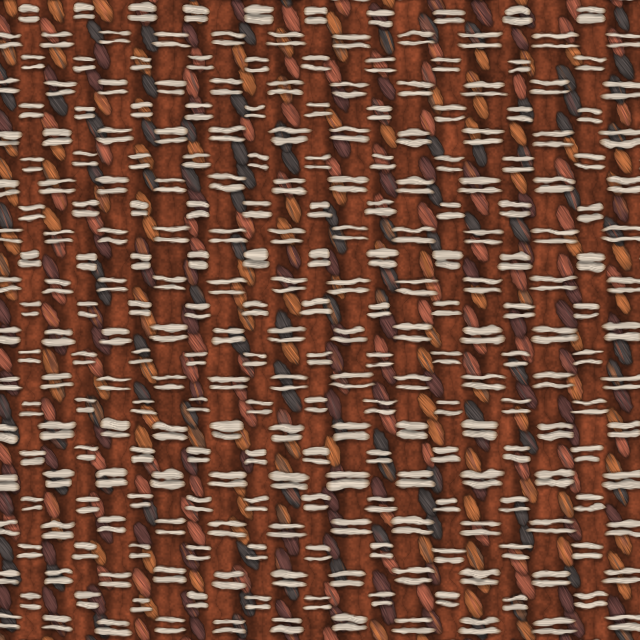
Write a Shadertoy shader that draws this texture.

```glsl
#define YARN_COLUMNS 13.6
#define PLIES_PER_HEIGHT 27.0
#define WEFT_COLUMNS 10.28
#define WEFT_ROWS 13.1
#define STRAND_GAP 0.0074
#define THIN_STRAND 0.0029
#define THICK_STRAND 0.0072
#define RUST vec3(0.46, 0.232, 0.145)
#define CREAM vec3(0.86, 0.80, 0.73)

const vec3 PLY_COLOURS[4] = vec3[4](
    vec3(0.66, 0.39, 0.23), vec3(0.61, 0.34, 0.26),
    vec3(0.38, 0.24, 0.22), vec3(0.29, 0.26, 0.25));

float hash(vec2 p) {
    vec3 q = fract(vec3(p.xyx) * 0.1031);
    q += dot(q, q.yzx + 33.33);
    return fract((q.x + q.y) * q.z);
}

float noise(vec2 p) {
    vec2 i = floor(p), f = fract(p);
    f = f * f * (3.0 - 2.0 * f);
    return mix(mix(hash(i), hash(i + vec2(1, 0)), f.x),
               mix(hash(i + vec2(0, 1)), hash(i + vec2(1, 1)), f.x), f.y);
}

// Fuzzy pile ribs between the twisted yarns
vec3 chenille(vec2 p) {
    float pile = 0.36 * noise(p * 48.0) + 0.34 * noise(p * 150.0 + 7.0) + 0.3 * noise(p * 320.0);
    float patches = noise(p * vec2(13.0, 9.0) + 3.0);
    float wobble = 0.22 * (noise(p * vec2(20.0, 50.0)) - 0.5);
    float rib = abs(sin(6.28318 * ((p.x - 0.0104) * YARN_COLUMNS + wobble)));
    float light = (0.58 + 0.62 * pile + 0.2 * patches) * mix(0.78, 1.08, sqrt(rib));
    return RUST * light;
}

// Two-ply yarn: overlapping tilted lobes, each with its own dye
void twistedYarn(vec2 p, float px, inout vec3 colour) {
    float column = floor((p.x - 0.0104) * YARN_COLUMNS + 0.5);
    float centre = column / YARN_COLUMNS + 0.0104;
    centre += 0.005 * (hash(vec2(column, 5.0)) - 0.5);
    centre += 0.007 * (noise(vec2(column * 9.0, p.y * 9.0)) - 0.5);
    float dx = p.x - centre;
    colour *= mix(0.62, 1.0, smoothstep(0.012, 0.027, abs(dx)));

    float along = p.y * PLIES_PER_HEIGHT + 3.0 * hash(vec2(column, 2.0));
    float first = floor(along);
    for (float j = -1.0; j <= 1.0; j++) {
        float lobe = first + j;
        float side = mod(lobe, 2.0) * 2.0 - 1.0;
        vec2 id = vec2(column, lobe);
        vec2 q = vec2(dx - side * 0.0055, (along - lobe - 0.5) / PLIES_PER_HEIGHT);
        float tilt = 0.3 + 0.25 * hash(id + 40.0);
        q = mat2(cos(tilt), -sin(tilt), sin(tilt), cos(tilt)) * q;
        vec2 radius = vec2(0.0105, 0.023) * (0.88 + 0.26 * hash(id + 11.0));
        float fuzz = 0.18 * (noise(p * 170.0) - 0.5);
        float r = length(q / radius) + fuzz;

        float fibre = noise(vec2(q.x * 560.0 + 90.0 * q.y, q.y * 55.0) + id * 17.0);
        vec3 dye = PLY_COLOURS[int(4.0 * hash(id + 3.0))];
        vec3 secondDye = PLY_COLOURS[int(4.0 * hash(id + 23.0))];
        dye = mix(dye, secondDye, 0.55 * smoothstep(0.5, 0.85, noise(vec2(q.x * 230.0, q.y * 25.0) + id * 7.0)));
        float dome = sqrt(max(0.0, 1.0 - r * r));
        dye *= (0.52 + 0.52 * dome) * (0.8 + 0.42 * fibre);
        float soft = px / radius.x + 0.06;
        colour *= 1.0 - 0.25 * (1.0 - smoothstep(0.9, 1.25, r));
        colour = mix(colour, dye, 1.0 - smoothstep(1.0 - soft, 1.0 + soft, r));
    }
}

// Pairs of slubby cream strands; the second set is shifted by half a cell
void weftPairs(vec2 p, float px, float shift, inout vec3 colour) {
    float drift = 0.008 * (noise(vec2(p.x * 5.0, p.y * 4.0)) - 0.5);
    vec2 grid = vec2((p.x + 0.045 * sin(3.14159 * p.x) - 0.0065) * WEFT_COLUMNS,
                     (p.y + drift - 0.023) * WEFT_ROWS) - shift;
    vec2 id = floor(grid + 0.5);
    vec2 local = grid - id;
    vec2 seed = id + 60.0 + shift * 50.0;
    float halfWidth = mix(0.31, 0.22, shift * 2.0) + 0.07 * (hash(seed) - 0.5);
    local.x += 0.08 * (hash(seed + 8.0) - 0.5);
    float y = local.y / WEFT_ROWS + 0.007 * (hash(seed + 4.0) - 0.5);
    float rowWeight = hash(vec2(seed.y, shift + 9.0));

    for (float side = -1.0; side <= 1.0; side += 2.0) {
        vec2 strand = seed + side * 13.0;
        float weight = 0.6 * rowWeight + 0.4 * hash(strand + 2.0);
        float thickness = mix(THIN_STRAND, THICK_STRAND, weight * weight * 1.25);
        thickness *= 0.72 + 0.56 * noise(vec2(p.x * 60.0, strand.y * 7.0 + side));
        float reach = abs(local.x) / (halfWidth + 0.06 * (hash(strand + 6.0) - 0.5));
        float taper = sqrt(max(0.0, 1.0 - pow(reach, 5.0)));
        float wave = 0.005 * (noise(vec2(p.x * 48.0, strand.y * 5.0 + side * 3.0)) - 0.5);
        float dy = y - side * STRAND_GAP + wave;
        float fuzz = 0.0022 * (noise(p * vec2(130.0, 300.0)) - 0.5);
        float edge = abs(dy) - thickness * taper + fuzz;

        float inside = 1.0 - smoothstep(0.85, 1.1, reach);
        float shadow = 1.0 - smoothstep(0.0, 0.006, edge + 0.15 * dy);
        colour *= 1.0 - 0.36 * shadow * inside;
        float round1 = 1.0 - 0.22 * pow(min(1.0, abs(dy) / thickness), 2.0);
        float fibre = noise(vec2(p.x * 70.0 + dy * 900.0, p.y * 380.0));
        vec3 cream = CREAM * round1 * (0.86 + 0.22 * fibre);
        cream *= mix(vec3(1.0), vec3(0.74, 0.66, 0.58), smoothstep(0.65, 1.0, reach));
        float cover = 1.0 - smoothstep(-px - 0.0005, px + 0.0005, edge);
        colour = mix(colour, cream, cover * inside);
    }
}

void mainImage(out vec4 fragColor, in vec2 fragCoord) {
    vec2 p = fragCoord / iResolution.y;
    float px = 0.7 / iResolution.y;
    vec3 colour = chenille(p);
    twistedYarn(p, px, colour);
    weftPairs(p, px, 0.0, colour);
    weftPairs(p, px, 0.5, colour);
    fragColor = vec4(clamp(colour, 0.0, 1.0), 1.0);
}
```
